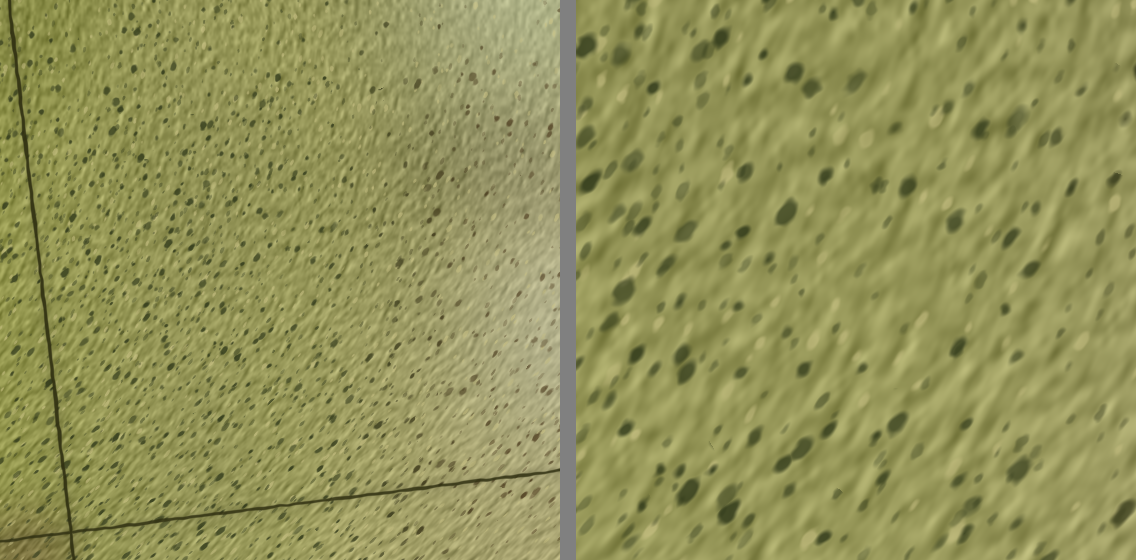
Left: the whole. Right: its middle third, enlarged.
This texture is drawn by a Shadertoy shader. Its source:

```glsl
#define BASE vec3(0.595, 0.598, 0.350)
#define LEFT_GREEN vec3(0.555, 0.570, 0.285)
#define RIGHT_TAN vec3(0.645, 0.625, 0.425)
#define PALE_GLARE vec3(0.760, 0.755, 0.620)
#define SPECK_COLOR vec3(0.200, 0.235, 0.110)
#define FLECK_COLOR vec3(0.790, 0.760, 0.520)
#define SEAM_COLOR vec3(0.190, 0.190, 0.070)
#define GRAIN_CONTRAST 0.27
#define SPECK_CELLS 42.0
#define FLECK_CELLS 48.0
#define SEAM_WIDTH 0.0029

float hash(vec2 p) {
    return fract(sin(dot(p, vec2(127.1, 311.7))) * 43758.545);
}

float noise(vec2 p) {
    vec2 i = floor(p), f = fract(p);
    f = f * f * (3.0 - 2.0 * f);
    float low = mix(hash(i), hash(i + vec2(1, 0)), f.x);
    float high = mix(hash(i + vec2(0, 1)), hash(i + vec2(1, 1)), f.x);
    return mix(low, high, f.y);
}

float fbm(vec2 p) {
    float sum = 0.0, weight = 0.5;
    for (int i = 0; i < 4; i++) {
        sum += weight * noise(p);
        p = mat2(1.6, 1.2, -1.2, 1.6) * p + 7.3;
        weight *= 0.5;
    }
    return sum;
}

// Coverage of random soft blobs, one candidate per cell
float scatter(vec2 p, float cells, float chance, vec2 squash, float seed) {
    p *= cells;
    vec2 home = floor(p);
    float cover = 0.0;
    for (int y = -1; y <= 1; y++)
    for (int x = -1; x <= 1; x++) {
        vec2 cell = home + vec2(x, y);
        vec2 key = cell + seed;
        vec2 center = cell + vec2(hash(key + 3.1), hash(key + 8.7));
        float exists = step(hash(key + 15.3), chance);
        float pick = hash(key + 21.9);
        float radius = mix(0.10, 0.25, pick * pick);
        vec2 d = (p - center) * squash;
        float wobble = 0.10 * (noise(p * 5.0 + seed) - 0.5);
        float blob = 1.0 - smoothstep(radius - 0.08, radius + 0.08, length(d) + wobble);
        cover = max(cover, blob * exists * mix(0.55, 1.0, hash(key + 30.7)));
    }
    return cover;
}

// Uneven dark groove at a signed distance
float seam(float dist, float along, float width) {
    dist += 0.0022 * (noise(vec2(along * 70.0, 4.0)) - 0.5);
    width *= 0.75 + 0.5 * noise(vec2(along * 45.0, 9.0));
    return 1.0 - smoothstep(width - 0.0014, width + 0.0018, abs(dist));
}

void mainImage(out vec4 fragColor, in vec2 fragCoord) {
    vec2 uv = fragCoord / iResolution.xy;

    // Broad shading: green left, tan right, glare at the right edge
    float cloud = fbm(uv * 3.0 + 2.0) - 0.47;
    vec3 color = mix(LEFT_GREEN, BASE, smoothstep(-0.05, 0.35, uv.x + 0.3 * cloud));
    color = mix(color, RIGHT_TAN, smoothstep(0.45, 1.0, uv.x + 0.3 * cloud));
    float glare = exp(-dot((uv - vec2(1.05, 0.42)) * vec2(4.5, 4.0), (uv - vec2(1.05, 0.42)) * vec2(4.5, 4.0)));
    float corner = smoothstep(0.5, 0.0, length(uv - vec2(1.0, 1.05)));
    color = mix(color, PALE_GLARE, 0.8 * glare);
    color = mix(color, vec3(0.660, 0.690, 0.540), 0.75 * corner);
    float shade = smoothstep(0.25, 0.0, length((uv - vec2(0.9, 0.71)) * vec2(0.7, 1.4)));
    float stain = smoothstep(0.16, 0.0, length(uv - vec2(0.04, 0.0)));
    color *= 1.0 + 0.16 * cloud - 0.10 * shade;
    color = mix(color, vec3(0.450, 0.390, 0.230), 0.65 * stain);

    // Sheared frame: steep streaks at the top, slanted ones below
    vec2 flow = vec2(uv.x - 0.85 * uv.y + 0.40 * uv.y * uv.y, uv.y);
    flow += 0.006 * (vec2(noise(uv * 22.0), noise(uv * 22.0 + 40.0)) - 0.5);

    // Embossed grain lit from one side
    vec2 g = flow * vec2(125.0, 62.0);
    float relief = noise(g) - noise(g + vec2(0.75, -0.35));
    float fine = noise(flow * vec2(230.0, 130.0) + 17.0) - 0.5;
    float calm = 1.0 - 0.35 * max(glare, corner);
    color += GRAIN_CONTRAST * calm * (0.55 * relief + 0.36 * fine) * vec3(1.0, 0.97, 0.88);

    // Pale flecks and dark pits
    float flecks = scatter(flow, FLECK_CELLS, 0.30, vec2(1.3, 0.75), 61.0);
    color = mix(color, FLECK_COLOR, 0.65 * flecks);
    float density = mix(0.54, 0.28, smoothstep(0.35, 0.95, uv.x));
    density *= mix(1.0, 0.45, smoothstep(0.72, 1.0, uv.y));
    density *= 0.6 + 0.8 * noise(uv * 6.0);
    float pits = scatter(flow, SPECK_CELLS, density, vec2(1.0, 0.75), 11.0);
    float smallPits = scatter(flow, 64.0, density * 0.8, vec2(1.1, 0.65), 137.0);
    vec3 pitColor = mix(SPECK_COLOR, vec3(0.290, 0.220, 0.110), smoothstep(0.55, 0.95, uv.x));
    color = mix(color, pitColor, 0.90 * pits * calm);
    color = mix(color, pitColor, 0.50 * smallPits * calm);

    // Two tile seams crossing near the lower left
    float upright = uv.x - mix(0.132, 0.016, uv.y);
    float level = uv.y - mix(0.033, 0.160, uv.x);
    float halo = exp(-abs(upright) * 110.0) + exp(-abs(level) * 130.0);
    color *= 1.0 - 0.13 * min(halo, 1.0);
    float groove = max(seam(upright, uv.y, SEAM_WIDTH), 0.92 * seam(level, uv.x, SEAM_WIDTH * 0.85));
    color = mix(color, SEAM_COLOR, 0.92 * groove);

    fragColor = vec4(clamp(color, 0.0, 1.0), 1.0);
}
```
